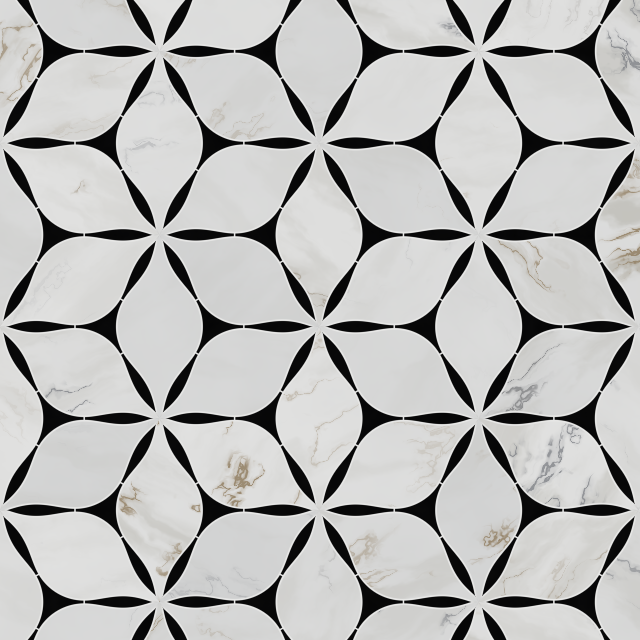
A Shadertoy shader for this pattern:

```glsl
// Marble mosaic: pale ogee petals on a triangular lattice form six-petal flowers,
// with black lenses and curved triangles between them. Each lattice cell is folded
// onto one ray, where a single edge distance separates petal, grout and black.

const vec2  PITCH       = vec2(0.2880, 0.2868); // lattice spacing on the canvas
const vec2  ORIGIN      = vec2(0.4985, 0.4896); // one flower centre
const vec2  ARC_CENTRE  = vec2(0.408, 0.2933);  // petal bulge, in ray coordinates
const float ARC_RADIUS  = 0.2765;
const float LENS_SWELL  = 0.36;
const float GROUT_WIDTH = 0.0095;
const float JOINT_HALF  = 0.0042;
const float VEIN_START  = 0.25;                 // share of petals left nearly clean
const vec3  GROUT       = vec3(0.905, 0.905, 0.90);
const vec3  BLACK       = vec3(0.026, 0.026, 0.028);
const vec3  STONE_DARK  = vec3(0.825, 0.828, 0.828);
const vec3  STONE_LIGHT = vec3(0.878, 0.878, 0.874);
const vec3  CLOUD       = vec3(0.745, 0.74, 0.715);
const vec3  VEIN_GREY   = vec3(0.50, 0.51, 0.53);
const vec3  VEIN_OCHRE  = vec3(0.55, 0.47, 0.35);
const float SEXTANT     = 1.0471976;            // 60 degrees
const float ROOT3       = 1.7320508;

vec4 hash4(vec2 p) {
    vec4 h = fract(p.xyxy * vec4(0.1031, 0.1030, 0.0973, 0.1099));
    h += dot(h, h.wzxy + 33.33);
    return fract((h.xxyz + h.yzzw) * h.zywx);
}

float noise(vec2 p) {
    vec2 i = floor(p), f = fract(p);
    f = f * f * (3.0 - 2.0 * f);
    return mix(mix(hash4(i).x, hash4(i + vec2(1, 0)).x, f.x),
               mix(hash4(i + vec2(0, 1)).x, hash4(i + vec2(1, 1)).x, f.x), f.y);
}

float fbm(vec2 p) {
    float sum = 0.0, amp = 0.5;
    for (int i = 0; i < 5; i++) {
        sum += amp * noise(p);
        p = mat2(1.6, 1.2, -1.2, 1.6) * p + 7.3;
        amp *= 0.5;
    }
    return sum / 0.96875;
}

vec2 unitVector(float a) { return vec2(cos(a), sin(a)); }

// Offset from the nearest flower centre
vec2 nearestCentre(vec2 p) {
    vec2 period = vec2(ROOT3, 1.0);
    vec2 a = mod(p + 0.5 * period, period) - 0.5 * period;
    vec2 b = mod(p, period) - 0.5 * period;
    return dot(a, a) < dot(b, b) ? a : b;
}

// Edge distance, positive in the petal; q = (along ray, away from ray)
float petalEdge(vec2 q) {
    if (q.x > ARC_CENTRE.x) return ARC_RADIUS - length(q - ARC_CENTRE);
    float u = max(q.x / ARC_CENTRE.x, 0.0);
    float gap = (ARC_CENTRE.y - ARC_RADIUS) * smoothstep(0.0, 1.0, u);
    return q.y - gap - LENS_SWELL * pow(u, 1.5) * (1.0 - u) * (1.0 - u);
}

// Veined stone with its own tone, grain direction and vein strength
vec3 marble(vec2 p, vec2 id) {
    vec4 r = hash4(id + 41.0);
    vec4 s = hash4(id + 97.0);
    vec2 d = unitVector(mix(-0.9, 1.1, r.x));
    vec2 q = vec2(dot(p, d), dot(p, vec2(-d.y, d.x))) + 19.0 * r.yz;
    float strength = smoothstep(VEIN_START, 0.95, r.w);
    float warp = fbm(q * 5.0);

    vec3 col = mix(STONE_DARK, STONE_LIGHT, s.x);
    col += 0.03 * (fbm(q * 3.0 + 5.0) - 0.5);
    float cloud = smoothstep(0.43, 0.75, fbm(q * vec2(2.0, 7.0) + warp));
    col = mix(col, CLOUD, cloud * (0.15 + 0.75 * strength * s.y));

    float field = fbm(q * vec2(1.8, 5.5) + 1.3 * warp + 11.0);
    float ridge = abs(field - 0.5);
    float patches = smoothstep(0.42, 0.72, noise(q * vec2(4.0, 6.0) + 3.0));
    float vein = smoothstep(0.022, 0.0, ridge) + 0.35 * smoothstep(0.08, 0.0, ridge);
    vec3 tint = mix(VEIN_GREY, VEIN_OCHRE, smoothstep(0.35, 0.65, s.z));
    return mix(col, tint, min(vein * patches * strength, 1.0) * 0.8);
}

void mainImage(out vec4 fragColor, in vec2 fragCoord) {
    vec2 p = (fragCoord / iResolution.y - ORIGIN) / PITCH;
    float soft = 0.7 / (iResolution.y * PITCH.y);

    // Fold the cell onto its nearest ray between petals
    vec2 local = nearestCentre(p);
    float angle = atan(local.y, local.x);
    float ray = round(angle / SEXTANT) * SEXTANT;
    vec2 dir = unitVector(ray);
    vec2 q = vec2(dot(local, dir), abs(dot(local, vec2(-dir.y, dir.x))));

    // Petal middle, shared by the two flowers it joins
    float axis = (floor(angle / SEXTANT) + 0.5) * SEXTANT;
    vec2 middle = p - local + 0.5 * unitVector(axis);
    vec2 id = round(middle / vec2(0.25 * ROOT3, 0.25));

    // Black pieces, split by a fine joint
    float edge = petalEdge(q);
    float joint = abs(q.x - ARC_CENTRE.x) - JOINT_HALF;
    float black = smoothstep(-soft, soft, -edge - GROUT_WIDTH);
    black *= smoothstep(-soft, soft, joint);
    vec3 blackStone = BLACK + 0.025 * (fbm(p * 14.0) - 0.4);

    // Grout, dulled where the tips meet
    vec3 col = GROUT * mix(0.88, 1.0, smoothstep(0.0, 0.06, length(local)));
    col = mix(col, blackStone, black);
    col = mix(col, marble(p - middle, id), smoothstep(-soft, soft, edge));
    fragColor = vec4(clamp(col, 0.0, 1.0), 1.0);
}
```
